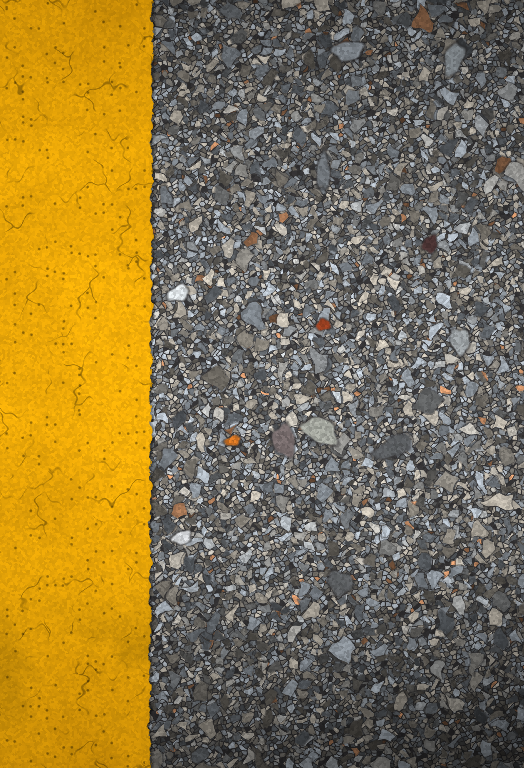
A Shadertoy shader for this texture:

```glsl
#define LINE_EDGE 0.1965
#define PAINT_BRIGHT vec3(0.965, 0.695, 0.035)
#define PAINT_DEEP vec3(0.70, 0.48, 0.02)
#define TAR vec3(0.205, 0.20, 0.205)
#define STONE_DARK 0.29
#define STONE_LIGHT 0.76
#define GAP 0.055
#define FINE_SCALE 150.0
#define COARSE_SCALE 33.0
#define VIGNETTE 1.45

float hash(vec2 p) {
    vec3 q = fract(vec3(p.xyx) * 0.1031);
    q += dot(q, q.yzx + 33.33);
    return fract((q.x + q.y) * q.z);
}

vec2 hash2(vec2 p) {
    return vec2(hash(p), hash(p + 71.7));
}

mat2 rotation(float a) {
    return mat2(cos(a), -sin(a), sin(a), cos(a));
}

// Soft mottling from rotated, domain-bent sines, about -1 to 1
float mottle(vec2 p) {
    float sum = 0.0, amp = 0.5;
    for (int i = 0; i < 5; i++) {
        p = rotation(1.1) * p * 1.7 + 3.1;
        p += 0.6 * sin(p.yx * 0.8);
        sum += amp * sin(p.x) * sin(p.y);
        amp *= 0.68;
    }
    return sum;
}

// Cellular noise: xy = cell id, z = distance to border, w = distance to seed
vec4 cells(vec2 p) {
    vec2 base = floor(p), id = base, near = vec2(9.0), next = vec2(9.0);
    for (int y = -1; y <= 1; y++)
    for (int x = -1; x <= 1; x++) {
        vec2 c = base + vec2(x, y);
        vec2 d = c + 0.08 + 0.84 * hash2(c) - p;
        if (dot(d, d) < dot(near, near)) { next = near; near = d; id = c; }
        else if (dot(d, d) < dot(next, next)) next = d;
    }
    float border = dot(0.5 * (near + next), normalize(next - near));
    return vec4(id, border, length(near));
}

vec3 stoneTint(vec2 id) {
    float tone = mix(STONE_DARK, STONE_LIGHT, pow(hash(id + 5.0), 1.1));
    float hue = hash(id + 19.0);
    vec3 tint = mix(vec3(1.04, 1.0, 0.93), vec3(0.95, 1.0, 1.05), smoothstep(0.25, 0.75, hue));
    if (hue > 0.985) tint = vec3(1.2, 0.86, 0.62);
    return tone * tint;
}

// One larger stone with an angular outline
void placeStone(inout vec3 col, vec2 p, vec2 at, vec2 size, float turn, vec3 tint) {
    vec2 q = rotation(turn) * (p - at) / size;
    float a = atan(q.y, q.x);
    float r = length(q) * (1.0 + 0.11 * sin(3.0 * a + at.x * 90.0) + 0.07 * sin(5.0 * a + at.y * 70.0));
    float aa = 1.2 / (iResolution.y * min(size.x, size.y));
    col = mix(col, TAR, 0.6 * (1.0 - smoothstep(1.05, 1.2 + aa, r)));
    col = mix(col, tint, 1.0 - smoothstep(1.0 - aa, 1.0 + aa, r));
}

vec3 asphalt(vec2 p, float grain) {
    vec3 col = TAR;
    vec2 bent = p + 0.0015 * sin(p.yx * 260.0);
    // Gravel, from packed chips up to sparse large stones
    for (int i = 0; i < 5; i++) {
        float level = float(i) / 4.0;
        float scale = FINE_SCALE * pow(COARSE_SCALE / FINE_SCALE, level);
        vec2 q = rotation(0.5 + 1.3 * float(i)) * bent * scale * vec2(1.0, 1.18) + 40.0 * float(i) + 100.0;
        vec4 c = cells(q);
        float share = i == 0 ? 0.94 : mix(0.48, 0.06, level);
        float present = step(hash(c.xy + 2.0), share);
        float gap = GAP + 0.12 * hash(c.xy + 8.0) * min(1.0, 3.0 * level);
        float aa = 0.7 * scale / iResolution.y;
        float body = smoothstep(gap - 0.3 * aa, gap + aa, c.z);
        float rim = smoothstep(gap - 0.13, gap, c.z) * (1.0 - body);
        col = mix(col, TAR, 0.55 * rim * present * step(0.1, level));
        col = mix(col, stoneTint(c.xy) * (1.04 - 0.12 * c.w), body * present);
    }
    // Landmark stones
    placeStone(col, p, vec2(0.512, 0.418), vec2(0.026, 0.011), 0.5, vec3(0.34, 0.35, 0.36));
    placeStone(col, p, vec2(0.370, 0.426), vec2(0.014, 0.020), 0.2, vec3(0.43, 0.39, 0.39));
    placeStone(col, p, vec2(0.417, 0.439), vec2(0.023, 0.015), -0.5, vec3(0.60, 0.61, 0.58));
    placeStone(col, p, vec2(0.453, 0.934), vec2(0.019, 0.012), 0.1, vec3(0.58, 0.61, 0.64));
    placeStone(col, p, vec2(0.591, 0.923), vec2(0.011, 0.021), -0.3, vec3(0.59, 0.62, 0.64));
    placeStone(col, p, vec2(0.599, 0.556), vec2(0.012, 0.016), 0.2, vec3(0.58, 0.60, 0.61));
    placeStone(col, p, vec2(0.421, 0.776), vec2(0.008, 0.022), 0.0, vec3(0.44, 0.46, 0.48));
    placeStone(col, p, vec2(0.443, 0.241), vec2(0.016, 0.014), -0.6, vec3(0.38, 0.39, 0.40));
    placeStone(col, p, vec2(0.421, 0.577), vec2(0.009, 0.007), 0.2, vec3(0.55, 0.23, 0.12));
    placeStone(col, p, vec2(0.303, 0.426), vec2(0.010, 0.006), 0.3, vec3(0.76, 0.42, 0.13));
    placeStone(col, p, vec2(0.560, 0.682), vec2(0.009, 0.011), -0.4, vec3(0.29, 0.20, 0.20));
    placeStone(col, p, vec2(0.232, 0.618), vec2(0.014, 0.009), 0.4, vec3(0.80, 0.82, 0.83));
    placeStone(col, p, vec2(0.237, 0.300), vec2(0.012, 0.008), 0.3, vec3(0.80, 0.81, 0.82));
    return col * (0.87 + 0.26 * grain);
}

vec3 paint(vec2 p, float light, float grain) {
    float blotch = mottle(p * 9.0);
    float shade = clamp(1.35 * (light - 0.35) + 0.20 * blotch, 0.0, 1.0);
    vec3 col = mix(PAINT_DEEP, PAINT_BRIGHT, shade) * (0.93 + 0.13 * grain);
    // Hairline cracks, broken up by the mottling
    float crack = cells((p + 0.009 * sin(p.yx * 95.0) + 0.003 * sin(p.yx * 310.0)) * 17.0 + 60.0).z;
    float lines = 1.0 - smoothstep(0.006, 0.018 + 10.0 / iResolution.y, crack);
    col *= 1.0 - 0.30 * lines * smoothstep(-0.15, 0.5, mottle(p * 21.0 + 4.0));
    // Pits and worn stain near the bottom
    vec4 pit = cells(p * 95.0 + 30.0);
    float speck = step(0.84, hash(pit.xy)) * (1.0 - smoothstep(0.07, 0.25, pit.w));
    float stain = smoothstep(0.0, 0.7, blotch + 0.15) * exp(-pow((p.y - 0.13) / 0.09, 2.0));
    return col * (1.0 - 0.38 * speck) * (1.0 - 0.16 * stain);
}

void mainImage(out vec4 fragColor, in vec2 fragCoord) {
    vec2 p = fragCoord / iResolution.y;
    float grain = hash(cells(p * 310.0 + 12.0).xy);
    // Light pools around the middle and falls off to top and bottom
    vec2 fall = (p - vec2(0.34, 0.51)) * vec2(0.75, 1.0);
    float light = 1.08 - VIGNETTE * dot(fall, fall) - 0.35 * smoothstep(0.32, 0.0, p.y) * p.x;
    vec3 road = asphalt(p, grain) * light;

    // Ragged border of the painted band
    float ragged = 0.0012 * sin(p.y * 75.0) + 0.0011 * sin(p.y * 190.0 + 1.0) + 0.0008 * sin(p.y * 430.0);
    float side = p.x - LINE_EDGE - ragged + 0.002 * (grain - 0.5) + 0.004 * (p.y - 0.5) * -1.0;
    float aa = 0.8 / iResolution.y;
    road *= 1.0 - 0.45 * (1.0 - smoothstep(0.0, 0.006, side));
    vec3 col = mix(paint(p, light, grain), road, smoothstep(-aa, aa, side));
    fragColor = vec4(clamp(col, 0.0, 1.0), 1.0);
}
```
